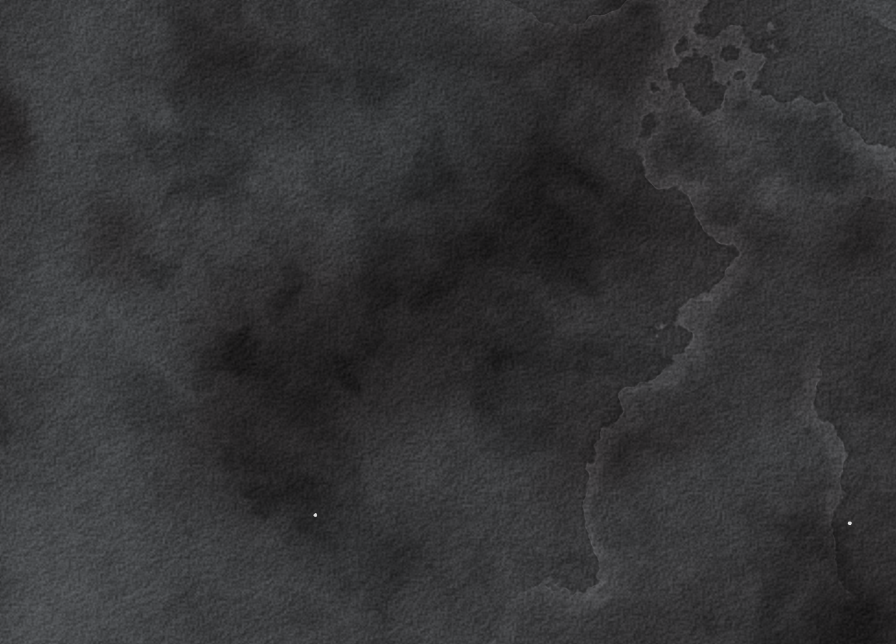
Give the GLSL for this texture, as a Shadertoy shader.

```glsl
// Charcoal paper stained with dark ink: broad soft washes, feathered blots,
// torn flakes with pale rims on the right, and a fine embossed grain.
// Washes are warped gaussians; blots, flakes and grain come from value noise.

float hash(vec2 p) {
    vec3 h = fract(vec3(p.xyx) * 0.1031);
    h += dot(h, h.yzx + 33.33);
    return fract((h.x + h.y) * h.z);
}

float noise(vec2 p) {
    vec2 cell = floor(p);
    vec2 f = fract(p);
    f = f * f * (3.0 - 2.0 * f);
    float low = mix(hash(cell), hash(cell + vec2(1, 0)), f.x);
    float high = mix(hash(cell + vec2(0, 1)), hash(cell + vec2(1, 1)), f.x);
    return mix(low, high, f.y);
}

float fbm(vec2 p, int octaves) {
    float sum = 0.0, weight = 0.5, total = 0.0;
    for (int i = 0; i < octaves; i++) {
        sum += weight * noise(p);
        total += weight;
        weight *= 0.5;
        p = mat2(1.6, 1.2, -1.2, 1.6) * p + 17.3;
    }
    return sum / total;
}

vec2 warp(vec2 p, float scale, float amount) {
    vec2 offset = vec2(fbm(p * scale + 3.1, 5), fbm(p * scale + 41.7, 5));
    return p + amount * (offset - 0.5);
}

// Soft elliptical stain, 1 at its centre, turned by an angle
float stain(vec2 p, vec2 centre, vec2 radii, float angle) {
    vec2 d = p - centre;
    float c = cos(angle), s = sin(angle);
    d = vec2(c * d.x + s * d.y, c * d.y - s * d.x) / radii;
    return exp(-dot(d, d));
}

// Broad light and dark areas of the sheet
float washes(vec2 p) {
    float light = 0.060 * stain(p, vec2(0.12, 0.55), vec2(0.15, 0.80), 0.0);
    light += 0.045 * stain(p, vec2(0.58, 0.79), vec2(0.22, 0.13), 0.3);
    light += 0.035 * stain(p, vec2(0.28, 0.14), vec2(0.32, 0.15), 0.1);
    light += 0.030 * stain(p, vec2(0.75, 0.25), vec2(0.13, 0.12), 0.0);
    light += 0.035 * stain(p, vec2(1.20, 0.24), vec2(0.16, 0.07), 0.5);
    float dark = 0.080 * stain(p, vec2(0.54, 0.49), vec2(0.32, 0.12), 0.72);
    dark += 0.050 * stain(p, vec2(1.00, 0.64), vec2(0.28, 0.08), 0.0);
    dark += 0.065 * stain(p, vec2(0.98, 0.28), vec2(0.14, 0.10), 0.2);
    dark += 0.060 * stain(p, vec2(1.36, 0.05), vec2(0.14, 0.10), 0.4);
    dark += 0.055 * stain(p, vec2(0.95, 0.95), vec2(0.20, 0.07), 0.0);
    dark += 0.060 * stain(p, vec2(0.34, 0.95), vec2(0.10, 0.07), -0.6);
    dark += 0.070 * stain(p, vec2(0.20, 0.62), vec2(0.05, 0.07), 0.3);
    dark += 0.080 * stain(p, vec2(0.02, 0.80), vec2(0.05, 0.06), 0.0);
    dark += 0.060 * stain(p, vec2(1.38, 0.64), vec2(0.09, 0.07), 0.0);
    return light - dark;
}

// Feathered ink: wide halos plus a few deeper cores
float blots(vec2 p) {
    vec2 q = warp(p, 14.0, 0.09);
    float halo = smoothstep(0.50, 0.74, fbm(q * 4.5 + 8.4, 5));
    float core = smoothstep(0.64, 0.78, fbm(q * 9.0 + 61.0, 4));
    return halo + 0.7 * core;
}

// Torn strips along a noise contour: pale fill, bright rim, thin shadow
float flakes(vec2 p) {
    float field = fbm(p * 3.4 + 23.0, 7);
    float region = smoothstep(0.60, 0.95, p.x)
                 * smoothstep(0.42, 0.58, noise(p * 4.2 + 5.5));
    float fill = smoothstep(0.500, 0.508, field) * (1.0 - smoothstep(0.525, 0.590, field));
    float rimOffset = (field - 0.506) / 0.006;
    float rim = exp(-rimOffset * rimOffset) * noise(p * 60.0);
    float shadow = smoothstep(0.480, 0.497, field) * (1.0 - smoothstep(0.497, 0.503, field));
    return region * (0.050 * fill + 0.075 * rim - 0.025 * shadow);
}

// Fine relief lit from the upper left, with short slanted fibres
float grain(vec2 p) {
    vec2 fine = p * 260.0;
    float relief = noise(fine) - noise(fine + vec2(0.8, -0.8));
    float tooth = noise(p * 350.0 + 90.0) - 0.5;
    float fibre = noise(vec2(p.x + 0.5 * p.y, p.y - 0.5 * p.x) * vec2(55.0, 190.0)) - 0.5;
    return 0.045 * relief + 0.055 * tooth + 0.030 * fibre;
}

// A couple of tiny white chips
float chips(vec2 p, float width) {
    float mask = 0.0;
    for (int i = 0; i < 2; i++) {
        vec2 centre = vec2(0.49 + 0.83 * float(i), 0.20 - 0.012 * float(i));
        float radius = 0.003 + 0.002 * (noise(p * 300.0) - 0.5);
        mask = max(mask, 1.0 - smoothstep(radius - width, radius + width, length(p - centre)));
    }
    return mask;
}

void mainImage(out vec4 fragColor, in vec2 fragCoord) {
    vec2 p = fragCoord / iResolution.y;
    float clouds = fbm(p * 3.0 + 12.0, 6) - 0.5;
    float mottling = fbm(p * 24.0 + 70.0, 4) - 0.5;

    float wash = washes(warp(p, 5.0, 0.22));
    float tone = 0.219 + wash + 0.11 * clouds + 0.05 * mottling;
    tone -= 0.050 * blots(p);
    tone = max(tone, 0.105) + flakes(p);
    tone += grain(p) * mix(0.7, 1.2, smoothstep(0.10, 0.28, tone));

    vec3 warmInk = vec3(1.02, 0.98, 1.00);
    vec3 coolPaper = vec3(0.975, 1.0, 1.03);
    vec3 color = tone * mix(warmInk, coolPaper, smoothstep(0.15, 0.27, 0.215 + wash + 0.1 * clouds));
    color = mix(color, vec3(0.88), chips(p, 0.7 / iResolution.y));
    fragColor = vec4(color, 1.0);
}
```
